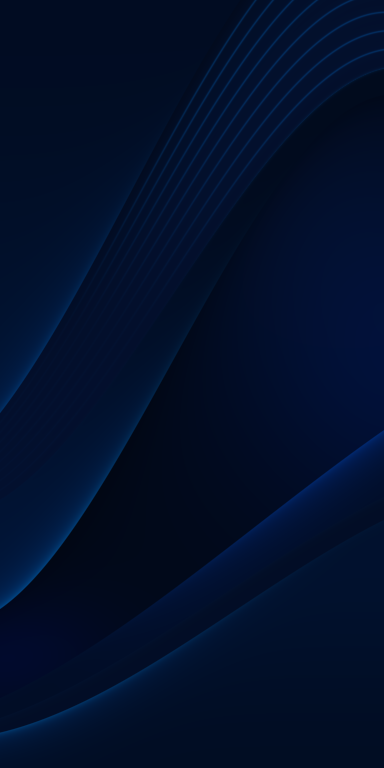
A Shadertoy shader for this background:

```glsl
// Cubic through heights h at x = 0, 1/3, 2/3 and 1
float curve(vec4 h, float x) {
    float t = 3.0 * x, a = t - 1.0, b = t - 2.0, c = t - 3.0;
    return dot(h, vec4(-a * b * c / 6.0, t * b * c / 2.0, -t * a * c / 2.0, t * a * b / 6.0));
}

// Approximate distance below a curve, in canvas heights
float depthBelow(vec4 h, vec2 uv) {
    float slope = (curve(h, uv.x + 0.01) - curve(h, uv.x - 0.01)) / 0.02;
    slope *= iResolution.y / iResolution.x;
    return (curve(h, uv.x) - uv.y) / sqrt(1.0 + slope * slope);
}

float cover(float depth) {
    float edge = 0.8 / iResolution.y;
    return smoothstep(-edge, edge, depth);
}

float falloff(float depth, float width) {
    return exp(-abs(depth) / width);
}

float spot(vec2 uv, vec2 center, vec2 size) {
    vec2 q = (uv - center) / size;
    return exp(-dot(q, q));
}

void mainImage(out vec4 fragColor, in vec2 fragCoord) {
    vec2 uv = fragCoord / iResolution.xy;

    // Panel borders, from top to bottom
    vec4 ribbonTop = vec4(0.462, 0.743, 1.029, 1.130);
    vec4 ribbonBottom = vec4(0.349, 0.531, 0.771, 0.911);
    vec4 foldEdge = vec4(0.207, 0.426, 0.717, 0.876);
    vec4 bandTop = vec4(0.091, 0.190, 0.315, 0.440);
    vec4 bandMiddle = vec4(0.065, 0.147, 0.254, 0.353);
    vec4 bandBottom = vec4(0.046, 0.117, 0.223, 0.323);

    // Upper left panel, brightening toward its lower edge
    float d = depthBelow(ribbonTop, uv);
    float low = 1.0 - smoothstep(0.45, 0.95, uv.y);
    vec3 color = mix(vec3(0.004, 0.048, 0.135), vec3(0.004, 0.070, 0.185), low);
    color += vec3(0.0, 0.050, 0.110) * low * falloff(d, 0.035);
    color += vec3(0.0, 0.080, 0.120) * low * falloff(d, 0.005);

    // Ribbon with a soft shadow under its upper border
    vec3 ribbon = mix(vec3(0.012, 0.062, 0.185), vec3(0.010, 0.058, 0.165), uv.y);
    ribbon *= 1.0 - 0.32 * falloff(d, 0.035) * smoothstep(0.35, 0.9, uv.y);

    // Fine strands running along the ribbon
    float strandFade = mix(0.08, 1.0, smoothstep(0.55, 0.95, uv.y));
    for (int i = 1; i < 9; i++) {
        float strand = depthBelow(mix(ribbonTop, ribbonBottom, float(i) / 9.0), uv);
        ribbon += vec3(0.0, 0.100, 0.170) * strandFade * exp(-pow(strand / 0.0013, 2.0));
        ribbon += vec3(0.0, 0.010, 0.022) * strandFade * falloff(strand, 0.006);
    }
    color = mix(color, ribbon, cover(d));

    // Fold below the ribbon, lit along its lower edge
    float ribbonDepth = depthBelow(ribbonBottom, uv);
    d = depthBelow(foldEdge, uv);
    float lit = 1.0 - smoothstep(0.15, 0.85, uv.y);
    vec3 fold = mix(vec3(0.003, 0.042, 0.115), vec3(0.002, 0.080, 0.215), lit);
    fold += vec3(0.0, 0.100, 0.190) * lit * lit * falloff(d, 0.025);
    fold += vec3(0.0, 0.110, 0.140) * lit * falloff(d, 0.005);
    color = mix(color, fold, cover(ribbonDepth));
    color += vec3(0.0, 0.070, 0.120) * strandFade * falloff(ribbonDepth, 0.0013);

    // Dark hollow with blue light at the right and lower left
    vec3 hollow = vec3(0.004, 0.034, 0.098);
    hollow += vec3(0.0, 0.026, 0.110) * spot(uv, vec2(1.05, 0.50), vec2(0.42, 0.20));
    hollow += vec3(0.004, 0.022, 0.060) * spot(uv, vec2(0.90, 0.72), vec2(0.50, 0.20));
    hollow += vec3(0.0, 0.006, 0.085) * spot(uv, vec2(0.0, 0.15), vec2(0.28, 0.08));
    hollow *= 1.0 - 0.25 * falloff(d, 0.03);
    color = mix(color, hollow, cover(d));

    // Lower band, brightest at the right of its top edge
    d = depthBelow(bandTop, uv);
    float right = smoothstep(0.1, 1.0, uv.x);
    vec3 band = vec3(0.004, 0.050, 0.150);
    band += vec3(0.0, 0.070, 0.210) * right * falloff(d, 0.028);
    band += vec3(0.0, 0.040, 0.080) * (0.15 + right) * falloff(d, 0.004);
    color = mix(color, band, cover(d));

    // Narrow dark strip
    d = depthBelow(bandMiddle, uv);
    vec3 strip = vec3(0.009, 0.052, 0.148) + vec3(0.0, 0.014, 0.025) * falloff(d, 0.004);
    color = mix(color, strip, cover(d));

    // Bottom panel, lit at the left of its top edge
    d = depthBelow(bandBottom, uv);
    float left = 1.0 - smoothstep(0.0, 0.95, uv.x);
    vec3 base = mix(vec3(0.003, 0.050, 0.138), vec3(0.004, 0.068, 0.180), smoothstep(0.0, 0.28, uv.y));
    base += vec3(0.0, 0.070, 0.150) * left * falloff(d, 0.025);
    base += vec3(0.0, 0.110, 0.150) * (0.15 + 0.85 * left) * falloff(d, 0.004);
    color = mix(color, base, cover(d));

    fragColor = vec4(color, 1.0);
}
```
